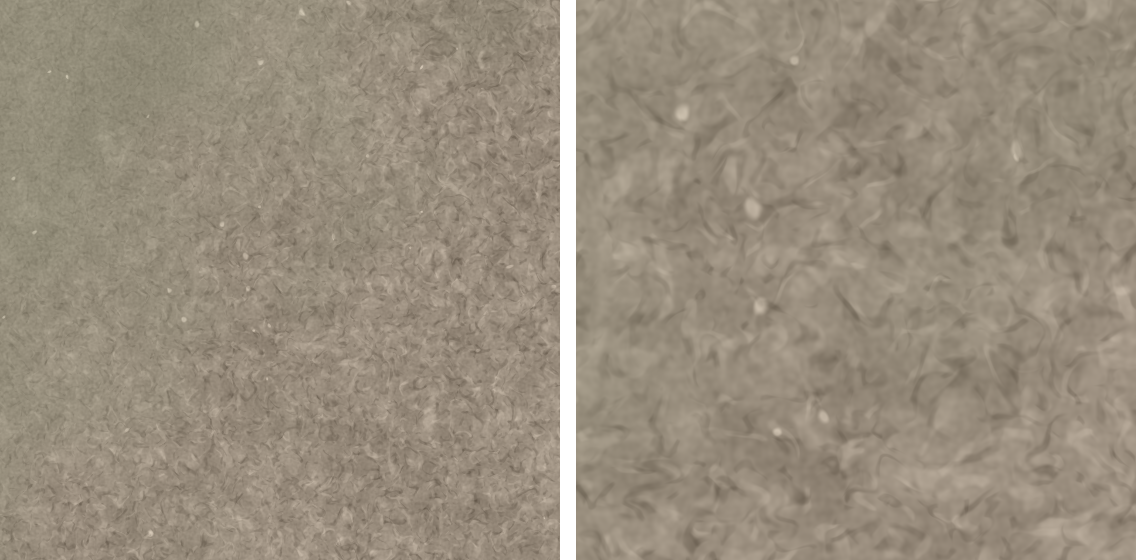
Left, the full canvas; right, a detail of the centre.
Write a Shadertoy shader that draws this texture.

```glsl
const vec3 STONE = vec3(0.588, 0.550, 0.484);
const vec3 OLIVE_TINT = vec3(-0.012, 0.004, -0.006);
const vec3 UMBER_TINT = vec3(0.008, -0.004, 0.002);
const vec3 PALE_DUST = vec3(1.0, 0.98, 0.95);

vec2 hash2(vec2 p) {
    vec3 q = fract(p.xyx * vec3(0.1031, 0.1030, 0.0973));
    q += dot(q, q.yzx + 33.33);
    return fract((q.xx + q.yz) * q.zy);
}

float gradientAt(vec2 cell, vec2 offset) {
    float angle = 6.2832 * hash2(cell).x;
    return dot(vec2(cos(angle), sin(angle)), offset);
}

float gradientNoise(vec2 p) {
    vec2 i = floor(p), f = p - i;
    vec2 u = f * f * f * (f * (f * 6.0 - 15.0) + 10.0);
    vec2 e = vec2(1.0, 0.0);
    float low = mix(gradientAt(i, f), gradientAt(i + e, f - e), u.x);
    float high = mix(gradientAt(i + e.yx, f - e.yx), gradientAt(i + 1.0, f - 1.0), u.x);
    return mix(low, high, u.y);
}

float fbm(vec2 p, int octaves) {
    float sum = 0.0, amplitude = 1.0;
    for (int i = 0; i < octaves; i++) {
        sum += amplitude * gradientNoise(p);
        p = mat2(1.6, 1.2, -1.2, 1.6) * p + 17.3;
        amplitude *= 0.55;
    }
    return sum;
}

vec2 warp(vec2 p, float frequency, float amount) {
    vec2 q = p * frequency;
    return p + amount * vec2(gradientNoise(q + 5.2), gradientNoise(q + 41.7));
}

// Short curved strokes: noise contours broken up by a second noise
float curls(vec2 p, float frequency, float width, float seed) {
    float line = abs(gradientNoise(p * frequency + seed));
    float gaps = gradientNoise(p * frequency * 1.3 + seed * 2.7);
    return smoothstep(width, width * 0.25, line) * smoothstep(0.02, 0.25, gaps);
}

// Scattered round spots, kept with the given chance per cell
float spots(vec2 p, float cells, float chance, float radius, float softness, float seed) {
    vec2 q = p * cells, home = floor(q);
    float cover = 0.0;
    for (int y = -1; y <= 1; y++)
    for (int x = -1; x <= 1; x++) {
        vec2 cell = home + vec2(x, y);
        vec2 traits = hash2(cell + seed + 71.0);
        float size = radius * mix(0.5, 1.2, traits.y);
        float d = length(q - cell - hash2(cell + seed)) / cells;
        float spot = 1.0 - smoothstep(size * (1.0 - softness), size * (1.0 + softness), d);
        cover = max(cover, spot * step(traits.x, chance));
    }
    return cover;
}

// Oval scales: pale rims around dark pits
float scales(vec2 p, float cells, float seed) {
    vec2 q = p * cells, home = floor(q);
    float relief = 0.0;
    for (int y = -1; y <= 1; y++)
    for (int x = -1; x <= 1; x++) {
        vec2 cell = home + vec2(x, y);
        vec2 d = q - cell - 0.2 - 0.6 * hash2(cell + seed);
        d.x += 0.35 * d.y * (hash2(cell + seed + 9.0).y - 0.5);
        float r = length(d * vec2(1.3, 0.9));
        float rim = exp(-pow((r - 0.34) / 0.10, 2.0));
        float pit = exp(-pow(r / 0.16, 2.0));
        relief += (rim - pit) * step(hash2(cell + seed + 31.0).x, 0.5);
    }
    return clamp(relief, -1.0, 1.0);
}

void mainImage(out vec4 fragColor, in vec2 fragCoord) {
    vec2 uv = fragCoord / iResolution.xy;
    vec2 p = warp(warp(uv, 14.0, 0.016), 50.0, 0.007);

    // Worn smooth at the upper left, crusted towards the right and bottom
    float slope = uv.x * 0.8 + (1.0 - uv.y) * 0.6;
    float crust = smoothstep(0.15, 0.95, slope + 0.3 * fbm(uv * 4.0, 2));
    float rough = mix(0.3, 1.0, crust);

    // Clouding, mottling and fine grain
    float tone = 0.045 * fbm(uv * 3.0 + 8.0, 2);
    tone += 0.075 * rough * fbm(p * vec2(24.0, 19.0) + 3.0, 3);
    tone += 0.045 * gradientNoise(uv * 165.0) + 0.02 * gradientNoise(uv * 240.0);

    // Pale flakes and light and dark curls
    float flakes = smoothstep(0.12, 0.42, fbm(p * vec2(46.0, 38.0) + 60.0, 2));
    tone += 0.055 * rough * flakes;
    tone += 0.060 * rough * curls(p, 44.0, 0.16, 13.0);
    tone -= 0.075 * rough * curls(p, 40.0, 0.17, 87.0);
    tone -= 0.055 * mix(0.55, 1.0, crust) * curls(p, 62.0, 0.20, 151.0);

    // Scales on the right side
    float scaleZone = smoothstep(0.55, 0.8, uv.x + 0.25 * gradientNoise(uv * 6.0));
    tone += 0.032 * scaleZone * scales(p, 21.0, 7.0);

    // Crumbled pale patches and small bright chips
    float crumble = 0.55 + 0.9 * fbm(p * 55.0 + 30.0, 2);
    float patches = spots(p, 6.0, 0.22, 0.032, 0.5, 19.0);
    tone += 0.06 * (1.0 - 0.6 * crust) * patches * crumble;
    float chips = spots(p, 26.0, 0.05, 0.0042, 0.5, 43.0);

    vec3 color = STONE + mix(OLIVE_TINT, UMBER_TINT, crust) + tone * PALE_DUST;
    color += 0.16 * chips * PALE_DUST;
    fragColor = vec4(clamp(color, 0.0, 1.0), 1.0);
}
```
